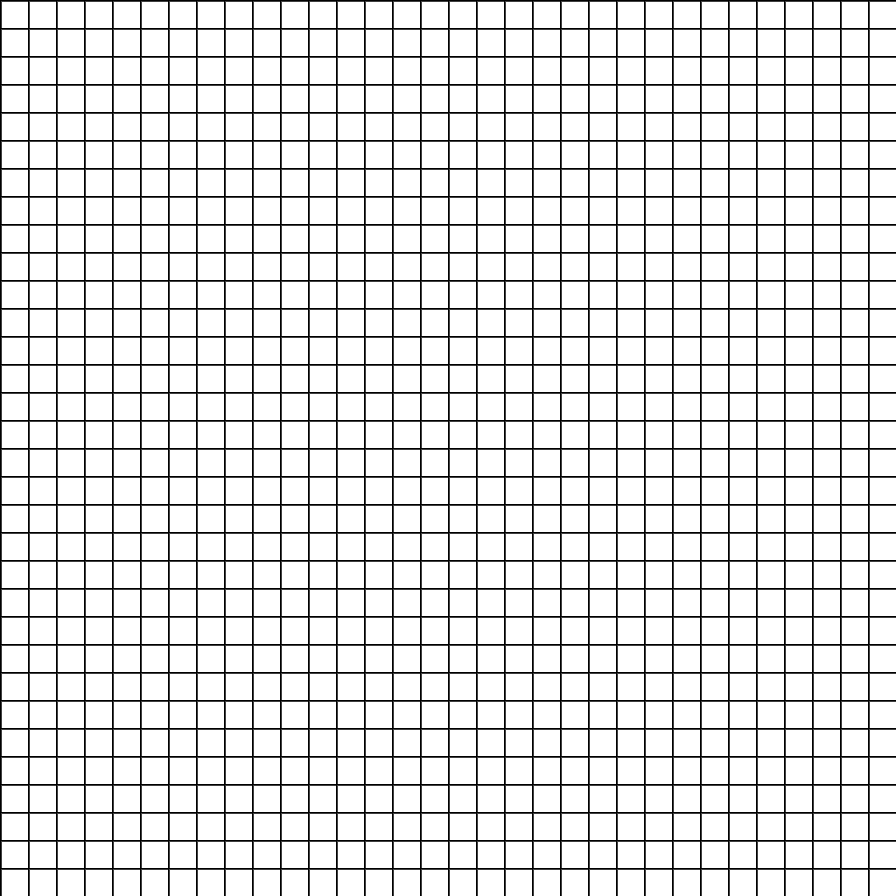
Reproduce this pattern procedurally as a Shadertoy shader.

```glsl
#define REPEATS 32.0
#define LINE_WIDTH 0.0625   // fraction of a cell
#define PAPER_COLOR vec3(1.0)
#define INK_COLOR vec3(0.0)

// Coverage of the vertical (x) and horizontal (y) rules, lying along
// the left and top edges of each cell
vec2 ruleCoverage(vec2 cellPos, float pixelSize) {
    vec2 fromCenter = cellPos - 0.5 * LINE_WIDTH;
    vec2 dist = abs(fract(fromCenter + 0.5) - 0.5);
    return clamp((0.5 * LINE_WIDTH - dist) / pixelSize + 0.5, 0.0, 1.0);
}

void mainImage(out vec4 fragColor, in vec2 fragCoord) {
    // Cell coordinates, counted from the upper left
    vec2 uv = fragCoord / iResolution.y;
    vec2 cellPos = vec2(uv.x, 1.0 - uv.y) * REPEATS;
    float pixelSize = REPEATS / iResolution.y;

    // Union of both rule directions
    vec2 rules = ruleCoverage(cellPos, pixelSize);
    float ink = max(rules.x, rules.y);

    fragColor = vec4(mix(PAPER_COLOR, INK_COLOR, ink), 1.0);
}
```
